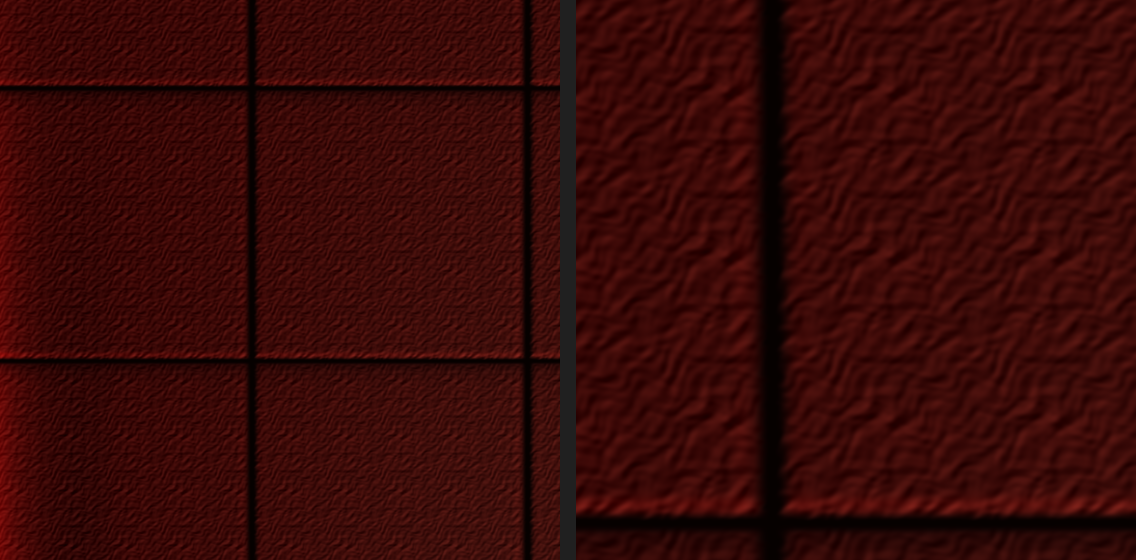
Left, the full canvas; right, a detail of the centre.
Give the GLSL for this texture, as a Shadertoy shader.

```glsl
vec2 gradientAt(vec2 cell, vec2 period) {
    float angle = 6.2832 * fract(sin(dot(mod(cell, period), vec2(127.1, 311.7))) * 43758.5);
    return vec2(cos(angle), sin(angle));
}

// Gradient noise whose lattice wraps after the given number of cells
float gradientNoise(vec2 p, vec2 period) {
    vec2 i = floor(p), f = p - i;
    vec2 u = f * f * f * (f * (f * 6.0 - 15.0) + 10.0);
    vec2 e = vec2(1.0, 0.0);
    float bottom = mix(dot(gradientAt(i, period), f),
                       dot(gradientAt(i + e, period), f - e), u.x);
    float top = mix(dot(gradientAt(i + e.yx, period), f - e.yx),
                    dot(gradientAt(i + 1.0, period), f - 1.0), u.x);
    return mix(bottom, top, u.y);
}

// Leather height: a small repeating swatch of diagonal creases and finer pebbles
float leatherHeight(vec2 uv) {
    vec2 swatch = uv * 10.2;
    swatch += 0.05 * vec2(gradientNoise(swatch * 5.0, vec2(5.0)),
                          gradientNoise(swatch * 5.0 + 0.5, vec2(5.0)));
    vec2 crease = vec2(8.0 * swatch.x, 9.0 * (swatch.y - swatch.x));
    return gradientNoise(crease, vec2(8.0, 9.0))
         + 0.6 * gradientNoise(swatch * vec2(11.0, 16.0), vec2(11.0, 16.0));
}

float ridge(float x, float width) {
    return exp(-x * x / (width * width));
}

void mainImage(out vec4 fragColor, in vec2 fragCoord) {
    vec2 uv = fragCoord / iResolution.xy;

    // Embossed grain lit from below
    vec2 toLight = vec2(0.0009, -0.0012);
    float slope = leatherHeight(uv - toLight) - leatherHeight(uv + toLight);

    // Signed distance to the nearest seam on each axis, frayed by the grain
    vec2 pitch = vec2(0.492, 0.487);
    vec2 seam = (fract((uv - vec2(0.4505, 0.3555)) / pitch + 0.5) - 0.5) * pitch;
    seam += slope * vec2(0.002, 0.0008);

    // Hide colour: red at the left, browner toward the lower right
    float brown = smoothstep(0.1, 1.0, uv.x) * (1.0 - 0.6 * uv.y);
    vec3 color = mix(vec3(0.222, 0.026, 0.02), vec3(0.255, 0.062, 0.047), brown);
    color *= 1.0 - 0.22 * ridge(uv.x - 0.13, 0.07) * (1.0 - uv.y);
    color += vec3(0.24, 0.012, 0.01) * exp(-uv.x / 0.036) * mix(1.0, 0.25, uv.y);

    // Neutral sheen on the grain, with faint blotches
    color *= 1.0 + 0.1 * gradientNoise(uv * 30.6, vec2(3.0));
    color += slope * vec3(0.14, 0.06, 0.048);

    // Raised panel rims
    float rim = 0.4 * ridge(seam.y - 0.011, 0.005);
    rim += 0.15 * ridge(seam.x + 0.018, 0.006) + 0.1 * ridge(seam.x - 0.017, 0.006);
    color *= 1.0 + rim;

    // Shade beneath the horizontal seams and beside the vertical ones
    color *= 1.0 - 0.55 * step(seam.y, 0.0) * exp(seam.y / 0.016);
    color *= 1.0 - 0.3 * ridge(seam.x, 0.012);

    // Soft dark grooves
    float panel = smoothstep(0.002, 0.012, abs(seam.x)) * smoothstep(0.001, 0.0075, abs(seam.y));
    color = mix(vec3(0.025, 0.003, 0.001), color, panel);

    fragColor = vec4(max(color, 0.0), 1.0);
}
```
